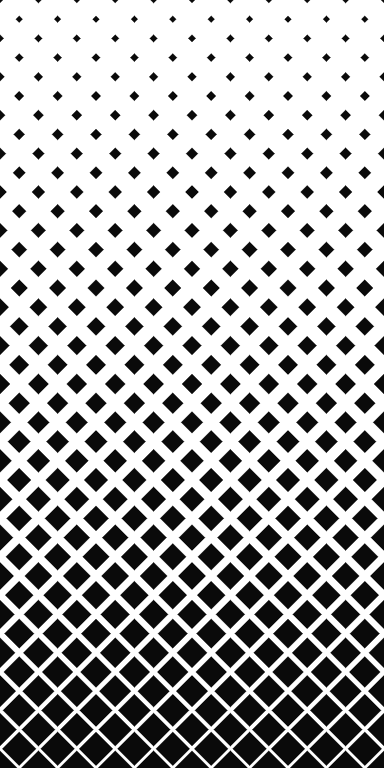
Write a Shadertoy shader that draws this pattern.

```glsl
// Halftone lattice of black diamonds on white, growing from top to bottom.

#define COLUMNS 10.0        // diamonds across the canvas
#define ASPECT 2.0          // canvas height over width
#define SIZE_TOP 0.165      // diamond size at the top, 1 = touching neighbours
#define SIZE_BOTTOM 0.905   // diamond size at the bottom
#define INK vec3(0.04)
#define PAPER vec3(1.0)

void mainImage(out vec4 fragColor, in vec2 fragCoord) {
    // Canvas position, measured in lattice cells
    vec2 cells = COLUMNS * vec2(1.0, ASPECT);
    vec2 p = fragCoord / iResolution.xy * cells;

    // Diagonal axes turn the staggered diamonds into a square grid
    vec2 diagonal = vec2(p.x + p.y, p.x - p.y);
    vec2 id = floor(diagonal + 0.5);
    vec2 offset = abs(diagonal - id);

    // Each diamond keeps one size, set by the height of its centre
    float centreHeight = 0.5 * (id.x - id.y) / cells.y;
    float radius = 0.5 * mix(SIZE_BOTTOM, SIZE_TOP, centreHeight);

    // Signed distance to the edge, smoothed over about one pixel
    float edge = max(offset.x, offset.y) - radius;
    float pixel = length(cells / iResolution.xy);
    float coverage = clamp(0.5 - edge / pixel, 0.0, 1.0);

    fragColor = vec4(mix(PAPER, INK, coverage), 1.0);
}
```
